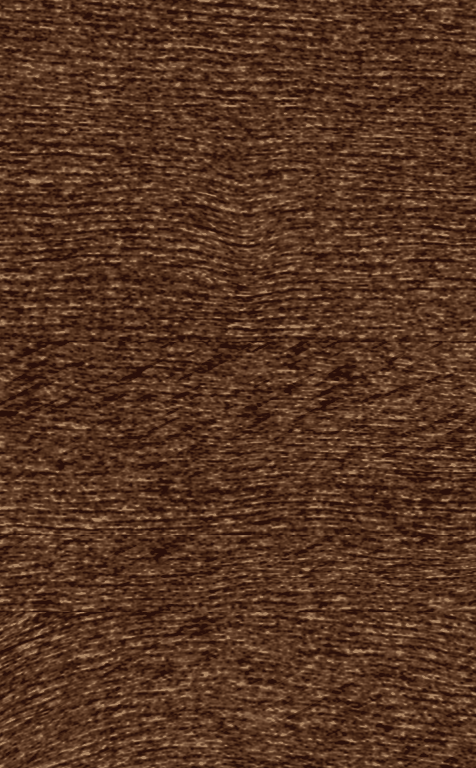
Write a Shadertoy shader that draws this texture.

```glsl
#define RING_FREQ 80.0
#define RING_GAIN 0.95
#define STREAK_GAIN 0.8
#define GRAIN_GAIN 1.3
#define PORE_GAIN 0.6
#define HATCH_GAIN 1.5
#define PATCH_GAIN 0.22
#define TONE_MID 2.1
#define TONE_SPREAD 1.25
#define TONE_SKEW 0.1

const vec3 WOOD[6] = vec3[6](
    vec3(0.16, 0.06, 0.035), vec3(0.25, 0.13, 0.07), vec3(0.33, 0.20, 0.12),
    vec3(0.41, 0.27, 0.18), vec3(0.51, 0.37, 0.265), vec3(0.67, 0.52, 0.385));

// Heights of the joints between boards, top to bottom
const vec3 SEAMS = vec3(0.555, 0.303, 0.203);

float hash(vec2 p) {
    vec3 q = fract(vec3(p.xyx) * 0.1031);
    q += dot(q, q.yzx + 33.33);
    return fract((q.x + q.y) * q.z);
}

// One row of noise, shifted at random so that no columns line up
float rowNoise(float x, float row) {
    x += 40.0 * hash(vec2(row, 5.0));
    float i = floor(x), f = x - i;
    return mix(hash(vec2(i, row)), hash(vec2(i + 1.0, row)), f * f * (3.0 - 2.0 * f));
}

// Signed value noise
float noise(vec2 p) {
    float i = floor(p.y), f = p.y - i;
    float low = rowNoise(p.x, i), high = rowNoise(p.x, i + 1.0);
    return 2.0 * mix(low, high, f * f * (3.0 - 2.0 * f)) - 1.0;
}

float bump(float x, float centre, float width) {
    float d = (x - centre) / width;
    return exp(-d * d);
}

// Height across the growth rings, bent differently in each board
float ringHeight(vec2 p, float board) {
    float h = p.y + 0.005 * noise(vec2(p.x * 6.0, p.y * 3.0) + board * 17.0)
                  + 0.0015 * noise(p * vec2(19.0, 14.0) + board * 31.0);
    float d = p.x - 0.28;
    if (board < 0.5) {
        h += 0.05 * p.x * smoothstep(0.65, 0.95, p.y);
        h += 0.014 * bump(p.x, 0.32, 0.045) * bump(p.y, 0.69, 0.09);
    } else if (board < 1.5) {
        h += 0.07 * p.x * smoothstep(0.36, 0.54, p.y);
        h -= 0.008 * bump(p.x, 0.37, 0.09) * bump(p.y, 0.33, 0.07);
    } else if (board < 2.5) {
        h -= 0.04 * p.x * smoothstep(0.29, 0.22, p.y);
    } else {
        h += (d < 0.0 ? 0.75 : 0.25) * d * d;
    }
    return h;
}

// Thin dark cuts rising to the right
float hatching(vec2 p, float board) {
    vec2 along = normalize(vec2(1.0, 0.5));
    vec2 q = vec2(dot(p, along), dot(p, vec2(-along.y, along.x)));
    float cut = noise(q * vec2(32.0, 210.0) + board * 53.0);
    return 0.12 - smoothstep(0.1, 0.8, cut);
}

// Dark joints, fading in and out along their length
float joints(vec2 p) {
    float dark = 0.0;
    for (int i = 0; i < 3; i++) {
        float y = SEAMS[i] + 0.001 * noise(vec2(p.x * 9.0, float(i) * 7.0));
        float strength = 0.7 + 0.5 * noise(vec2(p.x * 14.0, float(i) * 11.0));
        dark += strength * bump(p.y, y, 0.0014) * (i == 0 ? 1.5 : 0.5);
    }
    return dark;
}

void mainImage(out vec4 fragColor, in vec2 fragCoord) {
    vec2 p = fragCoord / iResolution.y;
    float board = dot(vec3(1.0), 1.0 - step(SEAMS, vec3(p.y)));
    vec2 fibre = vec2(p.x, ringHeight(p, board)) + board * 3.7;

    // Uneven rings: a light ridge with a thin dark groove below
    float phase = 6.2832 * (fibre.y * RING_FREQ + 0.45 * noise(fibre * vec2(9.0, 40.0))
                            + 0.13 * noise(fibre * vec2(50.0, 80.0)));
    float ring = 0.85 * sin(phase) + 0.45 * sin(2.0 * phase + 0.6);
    float patches = noise(p * vec2(5.0, 10.0) + board * 9.0);
    float clarity = 0.75 + 0.3 * patches + 0.35 * noise(fibre * vec2(28.0, 80.0));

    // Short streaks, speckled grain and fine pores
    float streak = noise(fibre * vec2(55.0, 250.0));
    float grain = noise(fibre * vec2(190.0, 370.0) + 71.0);
    float pores = noise(p * vec2(330.0, 400.0) + 19.0);
    float hatchShare = board < 0.5 ? 0.15
        : board < 1.5 ? smoothstep(0.30, 0.50, p.y) : 0.5 - 0.3 * patches;

    float tone = RING_GAIN * ring * max(clarity, 0.1) * (1.0 - 0.35 * hatchShare)
                     * (1.0 + 0.5 * grain)
               + STREAK_GAIN * streak + GRAIN_GAIN * grain + PORE_GAIN * pores
               + HATCH_GAIN * hatchShare * hatching(p, board)
               + PATCH_GAIN * noise(p * vec2(4.0, 9.0) + 40.0)
               - joints(p);

    // Walk through the wood colours from groove to ridge
    float level = TONE_MID + TONE_SPREAD * tone + TONE_SKEW * tone * abs(tone);
    vec3 colour = WOOD[0];
    for (int i = 1; i < 6; i++)
        colour = mix(colour, WOOD[i], clamp(level - float(i - 1), 0.0, 1.0));
    fragColor = vec4(colour, 1.0);
}
```
